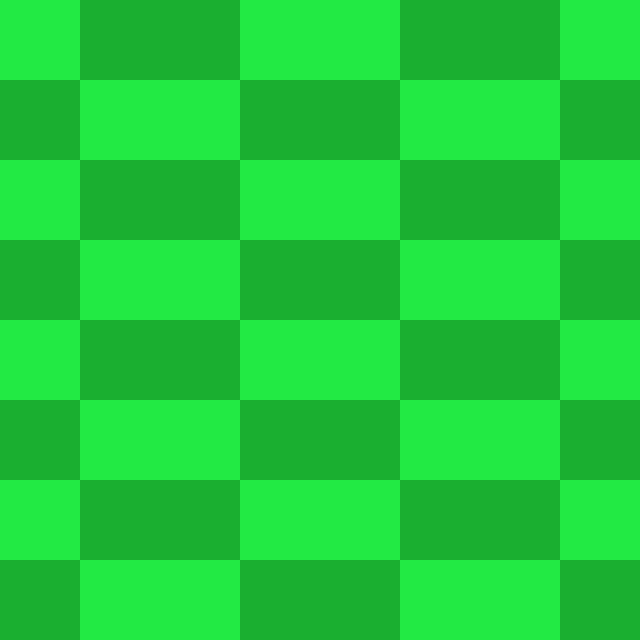
Reproduce this pattern procedurally as a WebGL 1 fragment shader.

```glsl
precision highp float;
// Two-tone green checkerboard of wide rectangles, four columns by eight rows.
uniform vec2 u_resolution;

// Signed distance to the cell edges along each axis; the sign flips per cell.
vec2 cellDistance(vec2 uv) {
    vec2 period = vec2(0.5, 0.25);
    vec2 phase = vec2(0.5, 0.25); // columns start at mid-cell, rows at an edge
    vec2 fromCentre = abs(fract(uv / period + phase) - 0.5);
    return (0.25 - fromCentre) * period;
}

void main() {
    vec2 uv = gl_FragCoord.xy / u_resolution;

    // Smooth each axis over one pixel, then combine the signs into a checker
    vec2 side = clamp(2.0 * cellDistance(uv) * u_resolution, -1.0, 1.0);
    float darkness = 0.5 + 0.5 * side.x * side.y;

    vec3 lightGreen = vec3(0.135, 0.918, 0.265);
    vec3 darkGreen = vec3(0.102, 0.686, 0.190);
    gl_FragColor = vec4(mix(lightGreen, darkGreen, darkness), 1.0);
}
```
